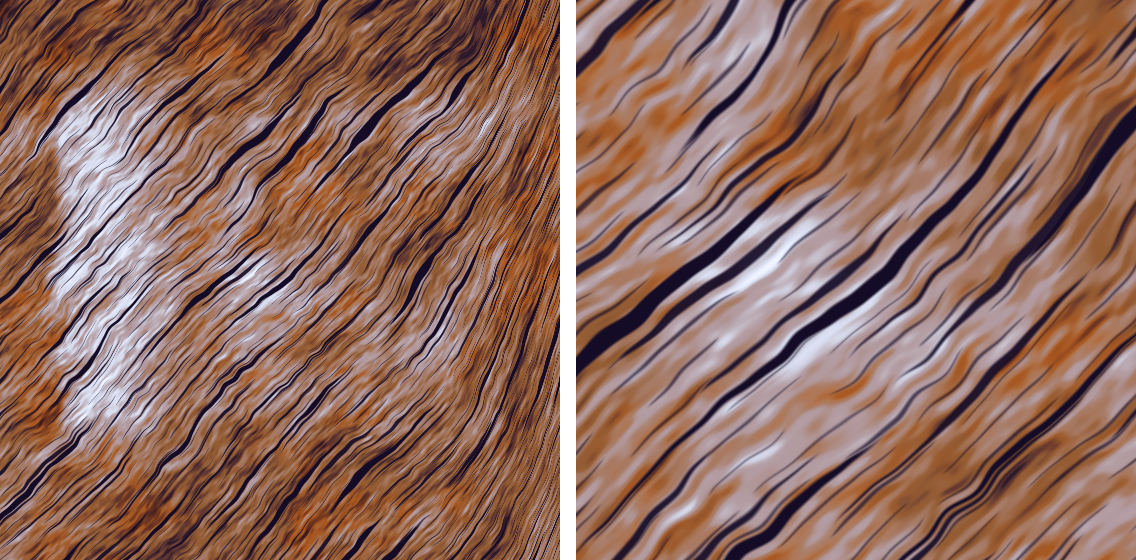
Left: the whole. Right: its middle third, enlarged.
This texture is drawn by a WebGL 1 fragment shader. Its source:

```glsl
precision highp float;
// Weathered diagonal wood grain with dark cracks and a bleached patch.

uniform vec2 u_resolution;

const vec3 CRACK = vec3(0.08, 0.045, 0.15);
const vec3 UMBER = vec3(0.37, 0.21, 0.19);
const vec3 OCHRE = vec3(0.58, 0.36, 0.20);
const vec3 TAN = vec3(0.65, 0.48, 0.40);
const vec3 MAUVE = vec3(0.70, 0.61, 0.63);
const vec3 BLEACHED = vec3(0.84, 0.86, 0.93);

float hash(vec2 p) {
  return fract(sin(dot(p, vec2(127.1, 311.7))) * 43758.5453);
}

float noise(vec2 p) {
  vec2 i = floor(p);
  vec2 f = fract(p);
  f = f * f * (3.0 - 2.0 * f);
  float low = mix(hash(i), hash(i + vec2(1.0, 0.0)), f.x);
  float high = mix(hash(i + vec2(0.0, 1.0)), hash(i + vec2(1.0, 1.0)), f.x);
  return mix(low, high, f.y);
}

float fbm(vec2 p) {
  float sum = 0.0;
  float gain = 0.5;
  for (int i = 0; i < 4; i++) {
    sum += gain * (noise(p) - 0.5);
    p = p * 2.1 + 7.3;
    gain *= 0.55;
  }
  return sum;
}

// Soft elliptical spot, one at its centre
float spot(vec2 p, vec2 centre, vec2 radius) {
  vec2 d = (p - centre) / radius;
  return exp(-dot(d, d));
}

// Grain space: x runs along the fibres, y across; steeper at the right edge
vec2 grainSpace(vec2 p) {
  vec2 dir = vec2(0.67, 0.742);
  float bend = max(p.x - 0.78, 0.0);
  vec2 g = vec2(dot(p, dir), dot(p, vec2(-dir.y, dir.x)));
  g.y -= 2.4 * bend * bend;
  g.y += 0.045 * (noise(g * vec2(4.0, 3.0) + 3.0) - 0.5);
  g.y += 0.014 * (noise(g * vec2(16.0, 9.0)) - 0.5);
  g.y += 0.005 * (noise(g * vec2(50.0, 30.0)) - 0.5);
  return g;
}

// One tapered crack per cell, cells staggered from row to row
float cracks(vec2 g, vec2 cell, float width, float soft, float seed) {
  float row = floor(g.y / cell.y);
  float s = g.x / cell.x + hash(vec2(row, seed));
  vec2 id = vec2(floor(s), row) + seed;
  float t = fract(s) - 0.5;
  float reach = mix(0.28, 0.5, hash(id + 11.0));
  float taper = max(1.0 - t * t / (reach * reach), 0.0);
  float centre = 0.5 + 0.45 * (hash(id) - 0.5) + 0.35 * t * (hash(id + 5.0) - 0.5);
  float offset = abs(fract(g.y / cell.y) - centre) * cell.y;
  float swell = mix(0.35, 1.3, noise(vec2(g.x * 17.0, row + seed)));
  float halfWidth = width * mix(0.4, 1.0, hash(id + 23.0)) * taper * swell;
  float edge = smoothstep(soft, -soft, offset - halfWidth);
  return edge * smoothstep(0.0, 0.3, taper);
}

// Bleached patch near the left side with ragged borders
float bleach(vec2 p, float ragged) {
  float x = p.x + ragged;
  float across = smoothstep(0.07, 0.12, x) * smoothstep(0.35, 0.19, x);
  return across * smoothstep(0.12, 0.28, p.y) * smoothstep(0.93, 0.76, p.y + ragged);
}

vec3 woodRamp(float t) {
  vec3 c = mix(CRACK, UMBER, smoothstep(0.0, 0.2, t));
  c = mix(c, OCHRE, smoothstep(0.2, 0.4, t));
  c = mix(c, TAN, smoothstep(0.4, 0.57, t));
  c = mix(c, MAUVE, smoothstep(0.57, 0.74, t));
  return mix(c, BLEACHED, smoothstep(0.74, 1.0, t));
}

void main() {
  vec2 p = gl_FragCoord.xy / u_resolution;
  vec2 g = grainSpace(p);
  float soft = max(0.0012, 0.6 / u_resolution.y);

  // Broad weathering: bleached, grey and dark brown regions
  float blotch = fbm(g * vec2(9.0, 17.0) + 20.0);
  float tone = 0.45 + 0.55 * blotch + 0.42 * bleach(p, 0.12 * blotch);
  tone += 0.20 * spot(p, vec2(0.42, 0.48), vec2(0.20, 0.22));
  tone += 0.17 * spot(p, vec2(0.76, 0.43), vec2(0.12, 0.10));
  tone += 0.12 * spot(p, vec2(0.80, 0.77), vec2(0.16, 0.07));
  tone -= 0.13 * smoothstep(0.80, 0.96, p.y);
  tone -= 0.18 * spot(p, vec2(0.93, 0.45), vec2(0.04, 0.38));
  tone -= 0.10 * spot(p, vec2(0.48, 0.04), vec2(0.30, 0.10));

  // Fine fibres, sharpened by an embossed difference
  vec2 fibre = g * vec2(38.0, 190.0);
  float relief = noise(fibre) - noise(fibre + vec2(0.3, 0.8));
  tone += 0.26 * relief + 0.34 * (noise(g * vec2(17.0, 85.0)) - 0.5);
  tone += 0.20 * (noise(g * vec2(80.0, 270.0)) - 0.5);

  // Cracks from wide splits down to hairlines, with a pale lower lip
  float split = cracks(g, vec2(0.46, 0.068), 0.0075, soft, 1.0);
  float lip = cracks(g + vec2(0.0, 0.005), vec2(0.46, 0.068), 0.0075, soft, 1.0);
  float medium = cracks(g, vec2(0.27, 0.037), 0.0034, soft, 37.0);
  float hairline = cracks(g, vec2(0.11, 0.015), 0.0014, soft, 71.0);
  tone += 0.10 * lip;

  vec3 color = woodRamp(clamp(tone, 0.08, 1.0));
  float warm = smoothstep(-0.05, 0.25, fbm(p * 11.0 + 50.0)) * smoothstep(0.7, 0.35, tone);
  color *= mix(vec3(1.0), vec3(1.16, 0.95, 0.60), warm);
  color += 0.10 * smoothstep(0.95, 1.25, tone);
  float dark = max(max(split, 0.92 * medium), 0.68 * hairline);
  gl_FragColor = vec4(mix(color, CRACK, dark), 1.0);
}
```
